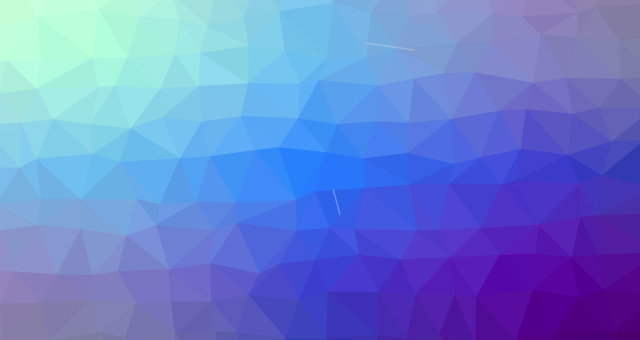
Reproduce this background procedurally as a Shadertoy shader.

```glsl
const vec2 GRID = vec2(16.0, 9.5);        // cells across and up the canvas
const vec2 GRID_SHIFT = vec2(0.2, 0.15);  // lattice offset, in cells
const vec2 JITTER = vec2(0.68, 0.36);     // vertex scatter, in cells
const vec2 WAVE_SCALE = vec2(0.27, 0.6);
const float WAVE_HEIGHT = 0.6;
const float ROW_TILT = 0.45;
const float FACET_SHADE = 0.035;
const float SEAM_STRENGTH = 0.35;
const float SEAM_WIDTH = 0.0012;

const vec3 RAMP[7] = vec3[7](
    vec3(0.78, 1.00, 0.84),  // pale mint
    vec3(0.68, 1.00, 0.87),  // mint
    vec3(0.48, 0.76, 0.93),  // sky
    vec3(0.12, 0.48, 1.00),  // azure
    vec3(0.32, 0.27, 0.82),  // indigo
    vec3(0.35, 0.00, 0.64),  // violet
    vec3(0.29, 0.00, 0.42)   // plum
);

vec2 hash2(vec2 p) {
    vec3 q = fract(p.xyx * vec3(0.1031, 0.1030, 0.0973));
    q += dot(q, q.yzx + 33.33);
    return fract((q.xx + q.yz) * q.zy);
}

float cornerSlope(vec2 corner, vec2 offset) {
    return dot(hash2(corner + 71.0) * 2.0 - 1.0, offset);
}

float gradientNoise(vec2 p) {
    vec2 i = floor(p), f = fract(p);
    vec2 w = f * f * f * (f * (f * 6.0 - 15.0) + 10.0);
    vec2 e = vec2(1.0, 0.0);
    float low = mix(cornerSlope(i, f), cornerSlope(i + e, f - e), w.x);
    float high = mix(cornerSlope(i + e.yx, f - e.yx), cornerSlope(i + 1.0, f - 1.0), w.x);
    return mix(low, high, w.y);
}

vec3 ramp(float t) {
    float s = clamp(t, 0.0, 1.0) * 6.0;
    int i = min(int(s), 5);
    return mix(RAMP[i], RAMP[i + 1], s - float(i));
}

// One ramp runs rightward, the other downward; their mean greys the far corners
vec3 backdrop(vec2 uv) {
    return 0.5 * (ramp(uv.x) + ramp(1.0 - uv.y));
}

// Lattice point in units of canvas height
vec2 vertex(vec2 id, float aspect) {
    vec2 p = id + GRID_SHIFT + (hash2(id + 19.0) - 0.5) * JITTER;
    p.y += WAVE_HEIGHT * gradientNoise(id * WAVE_SCALE + 5.3);
    p.y += ROW_TILT * (id.x / GRID.x - 0.5);
    return p / GRID * vec2(aspect, 1.0);
}

// Signed distance to the line a-b, positive on its left
float leftOf(vec2 p, vec2 a, vec2 b) {
    vec2 d = b - a;
    return dot(p - a, vec2(-d.y, d.x)) / max(length(d), 1e-5);
}

// Facet colour weighted by its smooth coverage; the weight is in alpha
vec4 facet(vec2 p, vec2 a, vec2 b, vec2 c, float seed, vec2 id, float aspect, float pixel) {
    float inside = min(leftOf(p, a, b), min(leftOf(p, b, c), leftOf(p, c, a)));
    float cover = clamp(0.5 + inside / pixel, 0.0, 1.0);
    vec2 centre = (a + b + c) / 3.0 / vec2(aspect, 1.0);
    float shade = (hash2(id + seed).x - 0.5) * FACET_SHADE;
    return vec4(backdrop(centre) + shade, 1.0) * cover;
}

float seam(vec2 p, vec2 a, vec2 b, float pixel) {
    vec2 d = b - a;
    float t = clamp(dot(p - a, d) / dot(d, d), 0.0, 1.0);
    return 1.0 - smoothstep(0.0, SEAM_WIDTH + pixel, length(p - a - d * t));
}

void mainImage(out vec4 fragColor, in vec2 fragCoord) {
    vec2 uv = fragCoord / iResolution.xy;
    float aspect = iResolution.x / iResolution.y;
    float pixel = 1.0 / iResolution.y;
    vec2 p = uv * vec2(aspect, 1.0);
    vec2 cell = floor(uv * GRID - GRID_SHIFT - vec2(0.0, ROW_TILT * (uv.x - 0.5)));

    // Split each nearby cell along its shorter diagonal
    vec4 sum = vec4(backdrop(uv), 1.0) * 0.001;
    for (int y = -1; y <= 1; y++) {
        for (int x = -1; x <= 1; x++) {
            vec2 id = cell + vec2(x, y);
            vec2 a = vertex(id, aspect);
            vec2 b = vertex(id + vec2(1.0, 0.0), aspect);
            vec2 c = vertex(id + 1.0, aspect);
            vec2 d = vertex(id + vec2(0.0, 1.0), aspect);
            bool rising = distance(a, c) < distance(b, d);
            sum += facet(p, a, b, rising ? c : d, 37.0, id, aspect, pixel);
            sum += facet(p, rising ? a : b, c, d, 83.0, id, aspect, pixel);
        }
    }
    vec3 color = sum.rgb / sum.a;

    // Two pale hairline seams
    vec2 size = vec2(aspect, 1.0);
    float line = seam(p, vec2(0.573, 0.873) * size, vec2(0.647, 0.853) * size, pixel);
    line = max(line, seam(p, vec2(0.521, 0.441) * size, vec2(0.531, 0.370) * size, pixel));
    color = mix(color, vec3(0.85, 0.88, 0.95), line * SEAM_STRENGTH);

    fragColor = vec4(clamp(color, 0.0, 1.0), 1.0);
}
```
